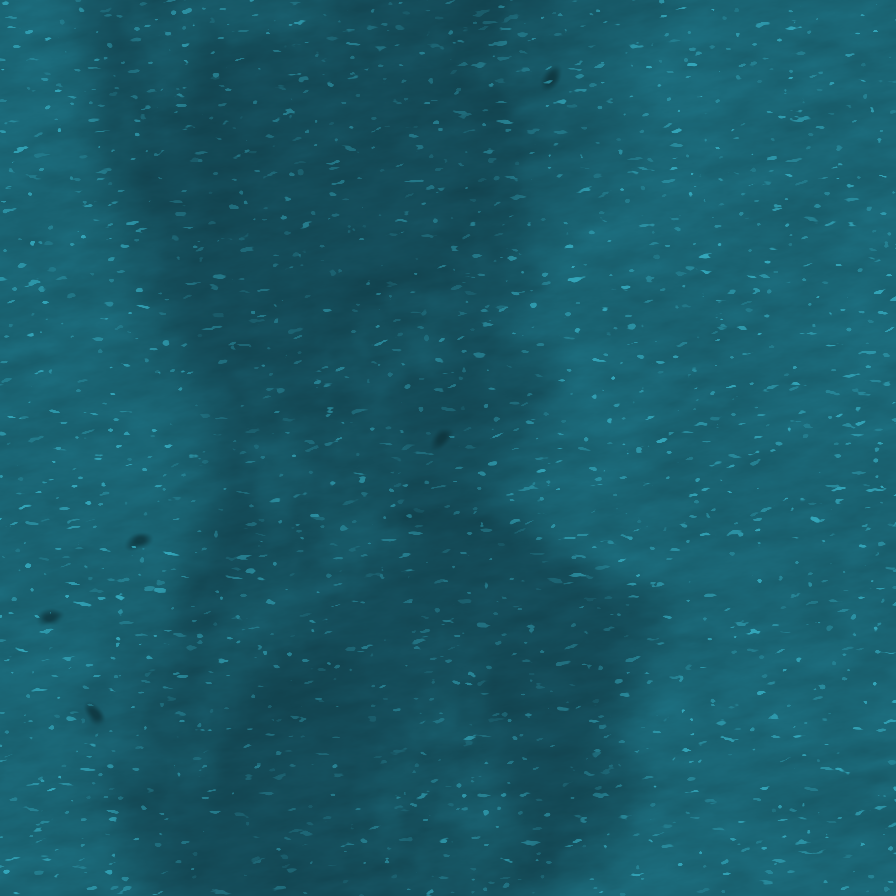
Write a three.js fragment shader that draws this texture.

```glsl
varying vec2 vUv;

float hash(vec2 p) {
  vec3 q = fract(vec3(p.xyx) * 0.1031);
  q += dot(q, q.yzx + 33.33);
  return fract((q.x + q.y) * q.z);
}

vec2 hash2(vec2 p) {
  return vec2(hash(p + 17.3), hash(p + 71.9));
}

mat2 rotation(float angle) {
  float c = cos(angle), s = sin(angle);
  return mat2(c, -s, s, c);
}

float noise(vec2 p) {
  vec2 i = floor(p), f = fract(p);
  f = f * f * (3.0 - 2.0 * f);
  return mix(mix(hash(i), hash(i + vec2(1, 0)), f.x),
             mix(hash(i + vec2(0, 1)), hash(i + vec2(1, 1)), f.x), f.y);
}

float fbm(vec2 p) {
  float sum = 0.0, weight = 0.5;
  for (int i = 0; i < 5; i++) {
    sum += weight * noise(p);
    p = rotation(0.15) * p * 2.03 + 19.7;
    weight *= 0.5;
  }
  return sum;
}

// Broad dark column with wavering, cloudy sides
float shadowBand(vec2 p) {
  float x = p.x + 0.2 * (fbm(p * 5.0 + 3.0) - 0.48);
  float left = 0.185 + 0.04 * cos((p.y - 0.55) * 8.0);
  float right = 0.63 + 0.07 * cos((p.y - 0.2) * 8.5) + 0.03 * sin(p.y * 25.0);
  float band = smoothstep(left - 0.06, left + 0.05, x)
             * (1.0 - smoothstep(right - 0.07, right + 0.06, x));
  return band * (1.0 - 0.55 * smoothstep(0.5, 0.72, fbm(p * vec2(6.0, 5.0) + 41.0)));
}

// Ragged, nearly level flecks, one per occupied cell
float flecks(vec2 p) {
  vec2 grid = vec2(45.0, 70.0);
  vec2 cell = floor(p * grid);
  float ragged = noise(p * vec2(170.0, 400.0)) - 0.25;
  float cover = 0.0;
  for (int y = -1; y <= 1; y++) {
    for (int x = -1; x <= 1; x++) {
      vec2 id = cell + vec2(x, y);
      vec2 rnd = hash2(id);
      float size = hash(id + 131.0);
      vec2 radii = vec2(0.003 + 0.009 * size * size, 0.0014 + 0.0025 * rnd.x);
      vec2 offset = p - (id + hash2(id + 207.0)) / grid;
      offset = rotation(0.7 * (rnd.y - 0.35)) * offset;
      float d = length(offset / radii) + 1.2 * ragged;
      float strength = 0.25 + 0.75 * hash(id + 307.0);
      float present = step(hash(id + 401.0), 0.62);
      cover = max(cover, present * strength * (1.0 - smoothstep(0.65, 1.0, d)));
    }
  }
  return cover;
}

// A few soft dark smudges
float smudges(vec2 p) {
  float cover = 0.0;
  for (int i = 0; i < 5; i++) {
    vec2 id = vec2(float(i) * 7.0 + 2.0, 5.0);
    vec2 offset = rotation(6.28 * hash(id)) * (p - hash2(id));
    offset += 0.003 * (noise(p * 90.0) - 0.5);
    cover = max(cover, 1.0 - smoothstep(0.2, 1.2, length(offset / vec2(0.015, 0.009))));
  }
  return cover;
}

void main() {
  vec2 p = vUv;
  float band = shadowBand(p);
  vec3 water = mix(vec3(0.102, 0.395, 0.455), vec3(0.078, 0.292, 0.343), band);

  // Faint drifting mottle, stretched sideways
  vec2 tilted = rotation(0.15) * p;
  float mottle = fbm(tilted * vec2(22.0, 60.0)) + 0.6 * fbm(p * 9.0 + 60.0) - 0.77;
  water *= 1.0 + 0.22 * mottle;

  water = mix(water, vec3(0.05, 0.19, 0.22), 0.75 * smudges(p));
  vec3 fleckColour = vec3(0.21, 0.68, 0.76);
  vec3 colour = mix(water, fleckColour, flecks(p) * mix(0.9, 0.5, band));
  gl_FragColor = vec4(colour, 1.0);
}
```
